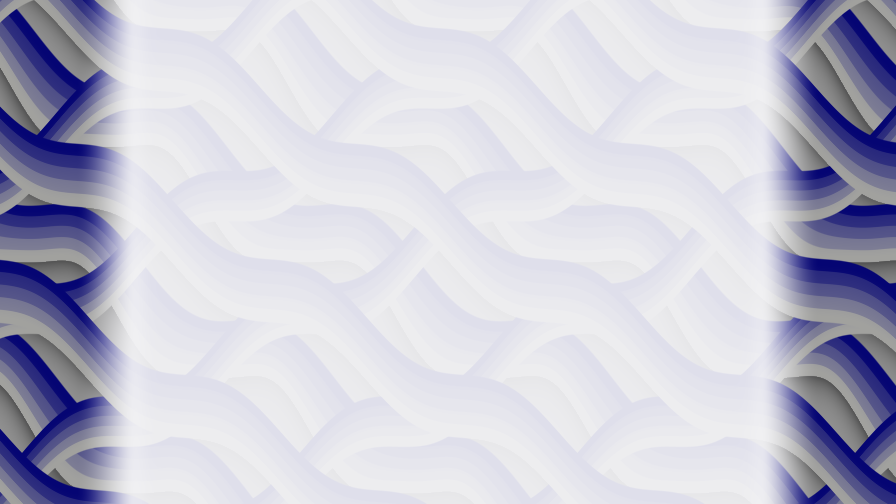
A WebGL 2 fragment shader for this background:

```glsl
#version 300 es
precision highp float;
// Woven wavy ribbons, striped from blue to grey, behind a soft white central panel.

uniform vec2 u_resolution;
out vec4 fragColor;

const float TAU = 6.2831853;
const float LANE = 0.551;        // horizontal distance between parallel ribbons
const float STRIPES = 5.0;
const vec3 BLUE = vec3(0.02, 0.02, 0.45);
const vec3 GREY = vec3(0.63, 0.63, 0.62);
const vec3 SLOT = vec3(0.58);
const vec3 PANEL = vec3(0.96, 0.96, 0.97);

// A family of parallel ribbons; lengths are in canvas heights.
struct Weave {
    vec2 anchor;
    float slope;
    float amplitude;
    float period;
    float thickness;
    float evenness;   // 0: constant height, 1: constant width across the ribbon
};

// Depth of p below the upper edge of one ribbon (y points down).
float depthBelow(vec2 p, Weave w, float lane) {
    float x = p.x - lane * LANE - w.anchor.x;
    float phase = TAU * x / w.period;
    float edge = w.anchor.y + w.slope * x + w.amplitude * sin(phase);
    float steepness = w.slope + w.amplitude * TAU / w.period * cos(phase);
    return (p.y - edge) / mix(1.0, length(vec2(1.0, steepness)), w.evenness);
}

// Stepped blue-to-grey colour across a ribbon, with smoothed steps.
vec3 stripeColor(float depth, float thickness, float blur) {
    float t = clamp(depth / thickness, 0.0, 0.999) * STRIPES;
    float softness = min(1.5 * blur * STRIPES / thickness, 0.5);
    float stripe = floor(t) + smoothstep(1.0 - softness, 1.0, fract(t));
    float tone = mix(stripe, max(t - 0.5, 0.0), 0.2);
    return mix(BLUE, GREY, min(tone / (STRIPES - 1.0), 1.0));
}

// Paints every ribbon of a family over the given colour.
vec3 paintWeave(vec3 color, vec2 p, Weave w, float blur) {
    for (int i = -4; i <= 5; i++) {
        float depth = depthBelow(p, w, float(i));
        float cover = smoothstep(-blur, blur, depth)
                    * smoothstep(-blur, blur, w.thickness - depth);
        color = mix(color, stripeColor(depth, w.thickness, blur), cover);
    }
    return color;
}

// Shadow cast into the slots below each ribbon of a family.
float slotShade(vec2 p, Weave w, float strength, float reach) {
    float shade = 1.0;
    for (int i = -4; i <= 5; i++) {
        float below = depthBelow(p, w, float(i)) - w.thickness;
        shade *= 1.0 - strength * step(0.0, below) * exp(-max(below, 0.0) / reach);
    }
    return shade;
}

// Opacity of the panel, with blurred sides and a brighter rim.
float panelOpacity(float x) {
    float body = smoothstep(0.085, 0.150, x) * (1.0 - smoothstep(0.850, 0.915, x));
    float rim = min(abs(x - 0.152), abs(x - 0.848)) / 0.012;
    return body * (0.91 + 0.03 * exp(-rim * rim));
}

void main() {
    vec2 p = gl_FragCoord.xy / u_resolution.y;
    p.y = 1.0 - p.y;
    float blur = 0.9 / u_resolution.y;

    Weave under = Weave(vec2(0.282, 0.521), 0.60, 0.042, 0.382, 0.112, 1.0);
    Weave rising = Weave(vec2(0.822, 0.451), -0.575, -0.037, 0.389, 0.100, 0.0);
    Weave front = Weave(vec2(0.345, 0.400), 0.60, 0.032, 0.382, 0.125, 0.0);

    // Shaded slots, then the three ribbon layers from back to front
    vec3 color = SLOT * slotShade(p, under, 0.45, 0.03) * slotShade(p, front, 0.35, 0.03);
    color = paintWeave(color, p, under, blur);
    color = paintWeave(color, p, rising, blur);
    color = paintWeave(color, p, front, blur);

    // Soft white panel
    color = mix(color, PANEL, panelOpacity(gl_FragCoord.x / u_resolution.x));
    fragColor = vec4(color, 1.0);
}
```
